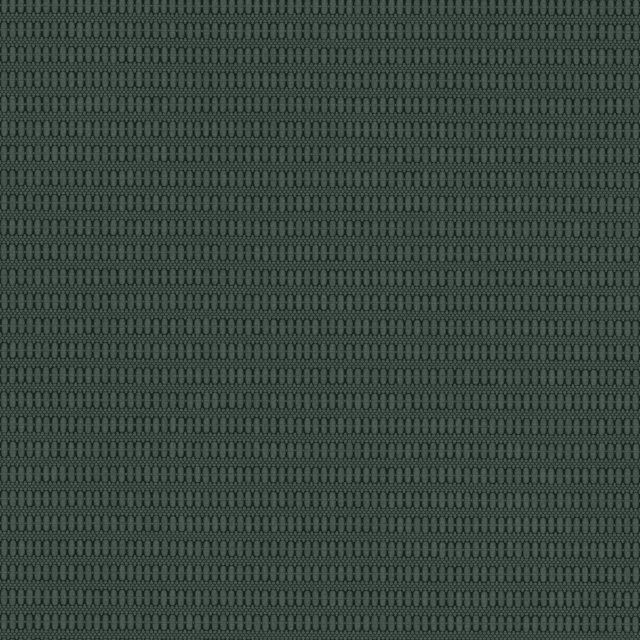
Write a WebGL 1 fragment shader that draws this texture.

```glsl
precision highp float;
// Dark green woven fabric: rows of upright oval stitches parted by bands of small knots.

uniform vec2 u_resolution;

const float COLUMNS = 76.0;
const float ROWS = 25.95;
const float ROW_PHASE = 0.26;
const float CELL_HEIGHT = COLUMNS / ROWS; // in column widths

const vec3 GAP_COLOR = vec3(0.088, 0.130, 0.109);
const vec3 SHADE_COLOR = vec3(0.172, 0.222, 0.193);
const vec3 YARN_COLOR = vec3(0.245, 0.295, 0.272);
const vec3 LIGHT_COLOR = vec3(0.305, 0.358, 0.335);

float hash(vec2 p) {
  p = fract(p * vec2(0.1031, 0.1137));
  p += dot(p, p.yx + 33.33);
  return fract((p.x + p.y) * p.x * 17.0);
}

vec2 gradient(vec2 cell) {
  float angle = 6.28318 * hash(cell);
  return vec2(cos(angle), sin(angle));
}

float gradientNoise(vec2 p) {
  vec2 i = floor(p);
  vec2 f = fract(p);
  vec2 u = f * f * f * (f * (f * 6.0 - 15.0) + 10.0);
  float a = dot(gradient(i), f);
  float b = dot(gradient(i + vec2(1.0, 0.0)), f - vec2(1.0, 0.0));
  float c = dot(gradient(i + vec2(0.0, 1.0)), f - vec2(0.0, 1.0));
  float d = dot(gradient(i + vec2(1.0, 1.0)), f - vec2(1.0, 1.0));
  return mix(mix(a, b, u.x), mix(c, d, u.x), u.y);
}

// Approximate signed distance to an ellipse
float ellipse(vec2 p, vec2 radius) {
  float k = length(p / radius);
  return k * (k - 1.0) / max(length(p / (radius * radius)), 0.001);
}

// Upright capsule whose sides bow outward
float bowedCapsule(vec2 p, float halfLength, float radius) {
  float tip = max(abs(p.y) - halfLength, 0.0);
  return length(vec2(p.x, tip)) - radius + 0.11 * p.y * p.y;
}

float cover(float dist, float blur) {
  return 1.0 - smoothstep(-blur, blur, dist);
}

// Yarn shading from its dim rim to its lit crown
vec3 yarn(float dist, float depth, float tone) {
  float crown = smoothstep(0.0, depth, -dist);
  vec3 body = mix(SHADE_COLOR, YARN_COLOR, 0.4 + 0.6 * smoothstep(0.0, 0.4, crown));
  return mix(body, LIGHT_COLOR, smoothstep(0.25, 0.9, crown) * tone);
}

// Three staggered lines of knots around the boundary between rows
float knotBand(float x, float fromBoundary) {
  vec2 middle = vec2(mod(x, 0.5) - 0.25, fromBoundary);
  vec2 outer = vec2(mod(x + 0.25, 0.5) - 0.25, fromBoundary - 0.32);
  return min(ellipse(middle, vec2(0.21, 0.19)), ellipse(outer, vec2(0.22, 0.2)));
}

vec3 weave(vec2 p, float blur) {
  vec2 id = floor(p);
  vec2 q = (fract(p) - 0.5) * vec2(1.0, CELL_HEIGHT);
  float fromBoundary = 0.5 * CELL_HEIGHT - abs(q.y);
  float tone = 0.5 + 0.4 * hash(id + 7.0);
  vec3 color = GAP_COLOR;

  // Knot band over its shaded backing, with a tuck reaching into each gap
  color = mix(color, SHADE_COLOR, 0.72 * cover(fromBoundary - 0.42, blur + 0.04));
  float tuck = ellipse(vec2(0.5 - abs(q.x), fromBoundary - 0.5), vec2(0.17, 0.17));
  float knot = min(knotBand(p.x, fromBoundary), tuck);
  float knotTone = 0.45 + 0.4 * hash(floor(p * vec2(2.0, 6.0)) + 3.0);
  color = mix(color, yarn(knot, 0.16, knotTone), cover(knot, blur));

  // Thin cross thread with a bead in each gap
  float bead = ellipse(vec2(0.5 - abs(q.x), q.y), vec2(0.2, 0.16));
  color = mix(color, SHADE_COLOR, cover(abs(q.y) - 0.06, blur));
  color = mix(color, yarn(bead, 0.12, 0.3), 0.9 * cover(bead, blur));

  // Upright stitch, nipped by the thread
  vec2 shift = vec2(0.05, 0.12) * (vec2(hash(id), hash(id + 19.0)) - 0.5);
  float stitch = bowedCapsule(q + shift, 0.68, 0.4 + 0.03 * hash(id + 41.0));
  vec3 stitchColor = yarn(stitch, 0.27, tone);
  stitchColor *= 1.0 - 0.14 * cover(abs(abs(q.y) - 0.14) - 0.03, blur);
  return mix(color, stitchColor, cover(stitch, blur));
}

void main() {
  vec2 uv = gl_FragCoord.xy / u_resolution;
  float blur = 0.6 * COLUMNS / min(u_resolution.x, u_resolution.y);

  // Loom grid with a slight tilt and wander
  vec2 p = vec2(uv.x * COLUMNS, (1.0 - uv.y) * ROWS + 0.5 - ROW_PHASE);
  p.y -= 0.1 * (uv.x - 0.5);
  p += vec2(0.12, 0.025) * vec2(gradientNoise(uv * 9.0), gradientNoise(uv * 8.0 + 31.0));

  vec3 color = weave(p, blur);

  // Fibre grain and broad uneven dye
  float grain = gradientNoise(uv * vec2(330.0, 260.0)) + 0.4 * gradientNoise(uv * 150.0 + 53.0);
  float dye = gradientNoise(uv * vec2(4.0, 2.5) + 11.0);
  color *= 1.0 + 0.17 * grain + 0.03 * dye;

  gl_FragColor = vec4(color, 1.0);
}
```
